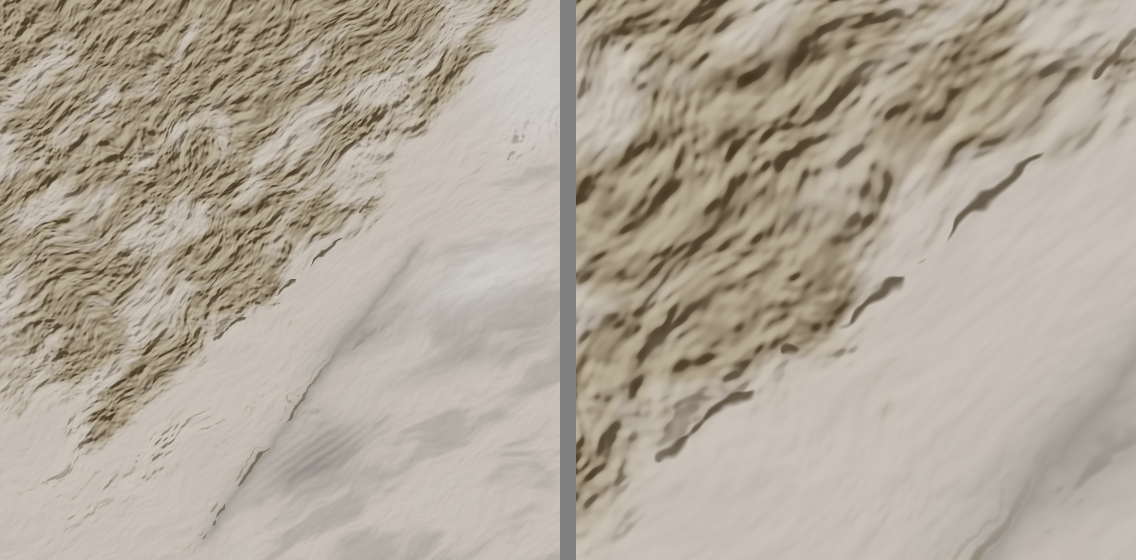
Left: the whole. Right: its middle third, enlarged.
Give the GLSL for this texture, as a WebGL 2 fragment shader.

```glsl
#version 300 es
precision highp float;
// Rugged olive uplands with snowy hollows above a pale, streaked plain cut by a long fault.

#define GRAIN_ANGLE 0.74
#define STREAK_ANGLE 0.47
#define WARP 0.028
#define RIDGE_SCALE vec2(28.0, 62.0)
#define RELIEF_GAIN 0.36
#define SHADOW_GAIN 0.72
#define OLIVE vec3(0.610, 0.560, 0.468)
#define SNOW vec3(0.755, 0.720, 0.680)
#define PLAIN vec3(0.785, 0.752, 0.715)
#define HAZE vec3(0.815, 0.808, 0.795)
#define ASH vec3(0.625, 0.610, 0.580)
#define SHADOW vec3(0.270, 0.220, 0.145)

uniform vec2 u_resolution;
out vec4 fragColor;

vec3 hash3(vec2 p) {
  vec3 a = fract(p.xyx * vec3(0.1031, 0.1030, 0.0973));
  a += dot(a, a.yxz + 33.33);
  return fract((a.xxy + a.yzz) * a.zyx);
}

// Cellular noise: one signed soft bump at a random point of every cell.
float bumps(vec2 p) {
  vec2 cell = floor(p);
  float sum = 0.0;
  for (int j = -1; j <= 1; j++)
    for (int i = -1; i <= 1; i++) {
      vec2 c = cell + vec2(i, j);
      vec3 r = hash3(c + 200.0);
      vec2 d = p - c - r.xy;
      float k = max(0.0, 1.0 - dot(d, d));
      sum += k * k * k * (2.0 * r.z - 1.0);
    }
  return 1.3 * sum;
}

float layers(vec2 p, int count) {
  float sum = 0.0, amp = 0.6;
  for (int i = 0; i < count; i++) {
    sum += amp * bumps(p);
    p = p * 2.03 + vec2(17.3, 9.1);
    amp *= 0.55;
  }
  return sum;
}

// Coordinates along and across a direction.
vec2 align(vec2 p, float angle) {
  float c = cos(angle), s = sin(angle);
  return vec2(c * p.x + s * p.y, c * p.y - s * p.x);
}

float blob(vec2 p, vec2 centre, vec2 radii, float angle) {
  vec2 d = align(p - centre, angle) / radii;
  return exp(-dot(d, d));
}

float ridges(vec2 q) {
  return layers(q * RIDGE_SCALE, 3);
}

// Soft line whose width swells and pinches out.
float crack(float d, float width) {
  return smoothstep(width + 0.001, 0.25 * width, abs(d)) * smoothstep(0.0, 0.002, width);
}

void main() {
  vec2 uv = gl_FragCoord.xy / u_resolution;
  vec2 warp = vec2(layers(uv * 5.0, 3), layers(uv * 5.0 + 31.0, 3));
  vec2 q = align(uv + WARP * warp, GRAIN_ANGLE);
  vec2 s = align(uv + WARP * warp, STREAK_ANGLE);

  // Upland border, bent upward at both ends
  float border = 0.09 + 0.8 * uv.x + 0.6 * max(uv.x - 0.62, 0.0) + 0.9 * max(0.2 - uv.x, 0.0);
  float inland = 0.76 * (uv.y - border) + 0.02 * warp.x;
  float patches = layers(q * vec2(7.0, 16.0) + 50.0, 4);
  float rugged = smoothstep(-0.035, 0.045, inland + 0.07 * patches);
  float olive = rugged * smoothstep(-0.28, 0.34, patches + 1.2 * inland + 0.25 * (uv.x - 0.45) - 0.06);

  // Relief lit from the upper left, with clumped dark slopes
  float relief = ridges(q) - ridges(q + vec2(0.001, 0.0038));
  float clump = bumps(q * vec2(13.0, 24.0) + 70.0);
  float shade = smoothstep(0.14, 0.46, -relief + 0.13 * clump);

  // Pale plain with slanted grey streaks and bright haze
  float east = smoothstep(-0.02, 0.10, uv.x - 0.365 - 0.74 * (uv.y - 0.05));
  float streaks = layers(s * vec2(5.0, 19.0) + 80.0, 4);
  vec3 plain = PLAIN + 0.025 * streaks;
  plain = mix(plain, ASH, (0.16 + 0.44 * east) * smoothstep(-0.1, 0.6, streaks));
  float haze = blob(uv, vec2(0.87, 0.51), vec2(0.13, 0.05), 0.4)
             + blob(uv, vec2(0.95, 0.86), vec2(0.13, 0.10), 0.8);
  plain = mix(plain, HAZE, clamp(0.8 * haze + 0.2 * east * smoothstep(0.0, 0.5, -streaks), 0.0, 0.9));

  // Ashen patches, the lower one finely rippled
  float oval = blob(uv, vec2(0.56, 0.185), vec2(0.105, 0.042), 0.45);
  float bands = blob(uv, vec2(0.70, 0.42), vec2(0.12, 0.04), 0.5)
              + blob(uv, vec2(0.86, 0.37), vec2(0.22, 0.025), 0.3);
  float ripple = sin(420.0 * align(uv + 0.25 * WARP * warp, 2.2).x);
  plain = mix(plain, ASH, clamp(0.55 * bands * (1.0 + streaks), 0.0, 1.0));
  plain = mix(plain, ASH * 0.92, oval * (0.8 + 0.16 * ripple + 0.3 * streaks));

  // Ground colour and shadowed slopes
  vec3 ground = mix(SNOW, OLIVE, olive);
  vec3 color = mix(plain, ground, rugged);
  float rough = rugged * (0.36 + 0.64 * olive);
  float scatter = 0.75 * blob(uv, vec2(0.24, 0.17), vec2(0.20, 0.035), 0.55)
                + 0.70 * blob(uv, vec2(0.10, 0.19), vec2(0.09, 0.04), 0.7)
                + 0.50 * blob(uv, vec2(0.61, 0.33), vec2(0.07, 0.03), 0.9)
                + 0.50 * blob(uv, vec2(0.92, 0.74), vec2(0.08, 0.02), 0.6);
  scatter *= smoothstep(-0.2, 0.3, patches);
  float lit = min(relief, 0.16 + 0.3 * relief);
  color += RELIEF_GAIN * lit * (rough + 0.09 + 0.3 * scatter) * vec3(0.95, 1.0, 1.02);
  color = mix(color, SHADOW, SHADOW_GAIN * shade * clamp(rough + scatter, 0.0, 1.0));

  // Broken scarp along the upland edge
  float wobble = 0.004 * bumps(uv * 45.0) + 0.002 * bumps(uv * 110.0);
  float scarp = 0.76 * (uv.y - border) + 0.012 * warp.y + wobble;
  float dashes = bumps(q * vec2(34.0, 12.0) + 9.0) + 0.5 * bumps(q * vec2(90.0, 40.0));
  float reach = smoothstep(0.34, 0.40, uv.x) * smoothstep(0.70, 0.64, uv.x);
  float scarpWidth = 0.0048 * smoothstep(-0.45, 0.5, dashes);
  color = mix(color, SHADOW, 0.72 * reach * crack(scarp, scarpWidth));

  // Long fault: thin dark strands low down, a soft smear higher up
  float fault = 0.8 * (uv.x - 0.365 - 0.74 * (uv.y - 0.05)) + 0.008 * warp.x + 0.6 * wobble;
  float span = smoothstep(0.0, 0.06, uv.y) * smoothstep(0.60, 0.54, uv.y);
  float low = span * smoothstep(0.42, 0.25, uv.y);
  float faultWidth = 0.0032 * smoothstep(-0.9, 0.3, dashes);
  float strands = crack(fault, faultWidth) + 0.5 * crack(fault + 0.012 + wobble, 0.7 * faultWidth);
  color = mix(color, ASH * 0.88, 0.6 * span * exp(-abs(fault - 0.005) / 0.010));
  color = mix(color, SHADOW * 1.2, 0.6 * low * min(strands, 1.0));

  fragColor = vec4(clamp(color, 0.0, 1.0), 1.0);
}
```
